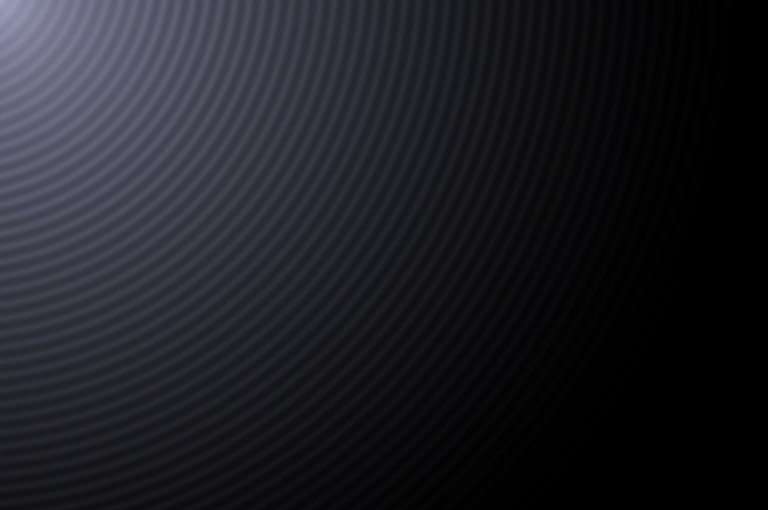
Reproduce this background procedurally as a Shadertoy shader.

```glsl
// A pale slate glow in the upper left corner fades to black across the canvas.
// Fine concentric ripples, drawn as a sharpened cosine of distance from a point
// just outside that corner, lie over the glow and die out with it.

// Lengths are in canvas heights, measured from the upper left corner.
const vec2  RING_CENTRE   = vec2(-0.11, 0.08);
const float RING_PERIOD   = 0.0275;
const float RING_SHARP    = 1.3;     // above 1 narrows the bright crests
const float RING_STRENGTH = 0.046;
const float RING_FADE     = 0.75;
const float GLOW_RADIUS   = 1.45;
const float GLOW_STRENGTH = 0.52;
const float GLOW_FALLOFF  = 1.6;
const float CORE_STRENGTH = 0.12;
const float CORE_RADIUS   = 0.09;
const vec3  GLOW_TINT = vec3(0.97, 0.98, 1.18);
const vec3  CORE_TINT = vec3(1.02, 1.00, 1.10);
const vec3  RING_TINT = vec3(0.90, 0.95, 1.30);
const float TAU = 6.2831853;

// Ripple height from -1 to 1, softened when rings near the pixel size.
float ripple(vec2 p, float pixel) {
    float phase = length(p - RING_CENTRE) / RING_PERIOD;
    float crest = pow(0.5 + 0.5 * cos(TAU * phase), RING_SHARP);
    float detail = 1.0 - smoothstep(0.25, 0.6, pixel / RING_PERIOD);
    return (2.0 * crest - 0.85) * detail;
}

void mainImage(out vec4 fragColor, in vec2 fragCoord) {
    float pixel = 1.0 / iResolution.y;
    vec2 p = (fragCoord - vec2(0.0, iResolution.y)) * pixel;

    // Broad glow and its brighter core
    float dist = length(p);
    float light = max(1.0 - dist / GLOW_RADIUS, 0.0);
    vec3 colour = GLOW_TINT * GLOW_STRENGTH * pow(light, GLOW_FALLOFF);
    colour += CORE_TINT * CORE_STRENGTH * exp(-dist / CORE_RADIUS);

    // Ripples, washed out close to the core
    float wash = mix(0.45, 1.0, smoothstep(0.0, 0.4, dist));
    float strength = RING_STRENGTH * pow(light, RING_FADE) * wash;
    colour += RING_TINT * strength * ripple(p, pixel);

    fragColor = vec4(clamp(colour, 0.0, 1.0), 1.0);
}
```
